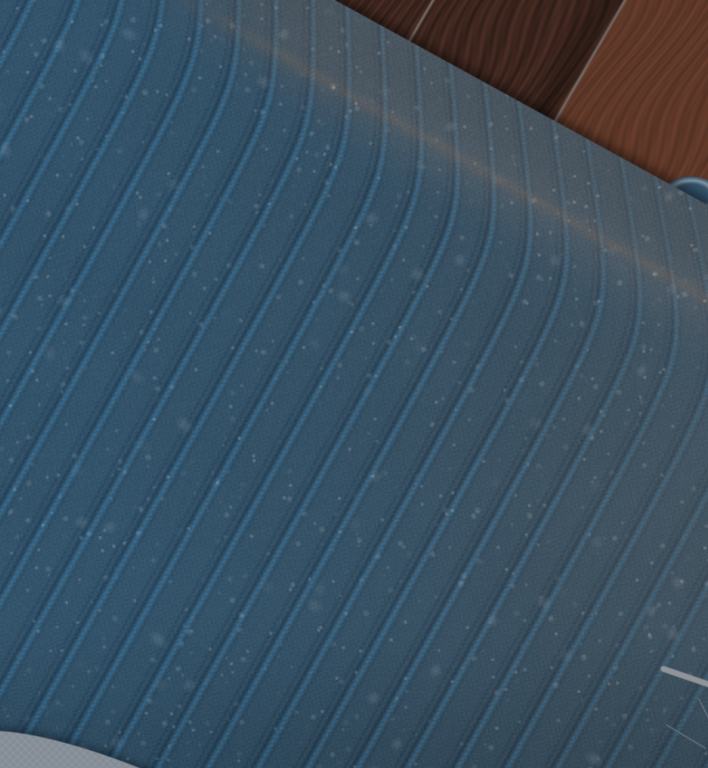
Write a WebGL 1 fragment shader that draws this texture.

```glsl
precision highp float;
// Striped blue fabric folded over a soft ridge, beside a dark plank floor.
// Stripes follow one smoothly bent phase; cellular noise scatters the lint,
// and layered sines make the weave, the worn shading and the wood grain.
uniform vec2 u_resolution;

float hash(vec2 p) {
  return fract(sin(dot(p, vec2(127.1, 311.7))) * 43758.5);
}

// Nearest feature point: distance and a random id.
vec2 cells(vec2 p) {
  vec2 base = floor(p), best = vec2(9.0, 0.0);
  for (int j = -1; j <= 1; j++) {
    for (int i = -1; i <= 1; i++) {
      vec2 c = base + vec2(float(i), float(j));
      vec2 point = c + vec2(hash(c), hash(c + 37.0));
      float d = length(p - point);
      if (d < best.x) best = vec2(d, hash(c + 71.0));
    }
  }
  return best;
}

float segment(vec2 p, vec2 a, vec2 b) {
  vec2 ab = b - a;
  return length(p - a - ab * clamp(dot(p - a, ab) / dot(ab, ab), 0.0, 1.0));
}

float ramp(float d) { return 0.5 * (d + sqrt(d * d + 0.0049)); }

float bump(float x, float width) { return exp(-x * x / (width * width)); }

float waves(vec2 p) {
  float sum = 0.0, amp = 0.5;
  for (int i = 0; i < 4; i++) {
    sum += amp * sin(p.x + 1.7 * sin(p.y)) * cos(p.y - 0.6 * p.x);
    p = mat2(1.5, 1.1, -1.1, 1.5) * p + 1.3;
    amp *= 0.55;
  }
  return sum;
}

vec3 fabric(vec2 p) {
  float fold = p.y - (0.604 * p.x - 0.0937);
  float top = smoothstep(0.03, -0.09, fold);
  float worn = waves(p * 9.0);

  // Faded upper side, dusty right side, deeper blue on the left
  vec3 col = mix(vec3(0.20, 0.325, 0.415), vec3(0.225, 0.315, 0.38),
                 smoothstep(0.1, 0.8, p.x));
  col = mix(col, vec3(0.275, 0.335, 0.38),
            0.75 * smoothstep(0.45, 0.95, p.x) * bump(p.y - 0.66, 0.34));
  col = mix(col, vec3(0.285, 0.335, 0.375), top * smoothstep(0.1, 0.42, p.x));
  col *= 1.0 - 0.1 * smoothstep(0.8, 1.0, p.y) + 0.025 * worn;
  float crease = bump(fold + 0.045 + 0.03 * p.x + 0.003 * worn, 0.009);
  col += vec3(0.055, 0.018, -0.01) * crease * smoothstep(0.2, 0.35, p.x);
  col += 0.02 * bump(fold + 0.06, 0.05) * smoothstep(0.2, 0.6, p.x);

  // Bent stripes, each a light cord with sewn grooves at its left
  float lean = max(0.05, 0.08 + 0.61 * (p.x - 0.452));
  float phase = (1.338 * p.x - 0.754 + 0.56 * ramp(fold) + lean * ramp(-fold)) / 0.0651;
  float s = fract(phase + 0.5) - 0.5;
  float stitch = 0.8 + 0.2 * sin(p.y * 1050.0 + 2.0 * floor(phase + 0.5));
  float fade = mix(1.0, 0.6, top) * (1.0 - 0.35 * smoothstep(0.55, 0.95, p.x));
  col += vec3(0.02, 0.085, 0.125) * bump(s, 0.055) * stitch * fade;
  col -= vec3(0.05, 0.06, 0.06) * bump(s + 0.12, 0.05) * fade;
  col -= vec3(0.03, 0.035, 0.035) * bump(s + 0.27, 0.04) * stitch * fade;
  col -= 0.02 * bump(s - 0.11, 0.04) * fade;

  // Fine weave, then three sizes of lint
  col += 0.009 * sin(p.x * 780.0 + p.y * 430.0) * sin(p.y * 700.0 - p.x * 300.0);
  col += 0.022 * (hash(floor(p * 400.0)) - 0.5);
  for (int i = 0; i < 3; i++) {
    float size = 14.0 + 15.0 * float(i);
    vec2 c = cells(p * size + 0.25 * worn + 19.0 * float(i));
    float lint = smoothstep(0.16, 0.02, c.x) * smoothstep(0.5, 1.0, c.y);
    col += vec3(0.17, 0.145, 0.13) * lint * (0.45 + 0.2 * float(i));
  }
  return col;
}

vec3 planks(vec2 p, float aa) {
  float across = p.x + 0.58 * p.y, along = p.y - 0.58 * p.x;
  float right = smoothstep(-aa, aa, across - 0.814);
  float bend = across + 0.012 * sin(along * 17.0 + across * 22.0);
  float grain = 0.5 * sin(bend * 420.0) + 0.3 * sin(bend * 790.0 + 3.0 * sin(along * 31.0))
              + 0.25 * sin(bend * 160.0 + along * 9.0);
  vec3 col = mix(vec3(0.235, 0.145, 0.115), vec3(0.365, 0.215, 0.155), right);
  col *= 1.0 + mix(0.24, 0.12, right) * grain;
  col *= 1.0 - 0.3 * bump(across - 0.79, 0.018);
  float seam = max(bump(across - 0.564, 0.0022), bump(across - 0.814, 0.0025));
  return mix(col, vec3(0.48, 0.44, 0.42), 0.85 * seam);
}

void main() {
  vec2 p = gl_FragCoord.xy / u_resolution.y;
  p.y = 1.0 - p.y;
  float aa = 1.2 / u_resolution.y;

  // Floor with a small banded rim peeking over the fabric edge
  vec3 col = planks(p, aa);
  float rim = length((p - vec2(0.9, 0.255)) / vec2(0.038, 0.025));
  vec3 band = mix(vec3(0.20, 0.32, 0.41), vec3(0.48, 0.55, 0.61), bump(rim - 0.8, 0.12));
  col = mix(col, band, smoothstep(1.04, 0.96, rim));
  float edge = p.y - 0.55 * (p.x - 0.436);
  col *= 1.0 - 0.35 * bump(edge, 0.012);
  col = mix(col, fabric(p), smoothstep(-aa, aa, edge));

  // Pale cloth in the lower corner
  float cloth = p.y - 0.952 - 0.62 * pow(p.x, 1.5);
  vec3 pale = vec3(0.53, 0.56, 0.60) + 0.02 * sin(p.x * 620.0) * sin(p.y * 620.0);
  col *= 1.0 - 0.25 * bump(cloth, 0.008);
  col = mix(col, pale, smoothstep(-aa, aa, cloth));

  // Loose pale threads at the right
  float strand = segment(p, vec2(0.864, 0.871), vec2(0.94, 0.897)) - 0.0038;
  float wisps = min(segment(p, vec2(0.868, 0.944), vec2(0.918, 0.974)),
                    segment(p, vec2(0.91, 0.91), vec2(0.925, 0.94))) - 0.0008;
  col = mix(col, vec3(0.57, 0.58, 0.60), smoothstep(aa, -aa, strand));
  col = mix(col, vec3(0.47, 0.50, 0.53), 0.7 * smoothstep(aa, -aa, wisps));
  gl_FragColor = vec4(col, 1.0);
}
```
